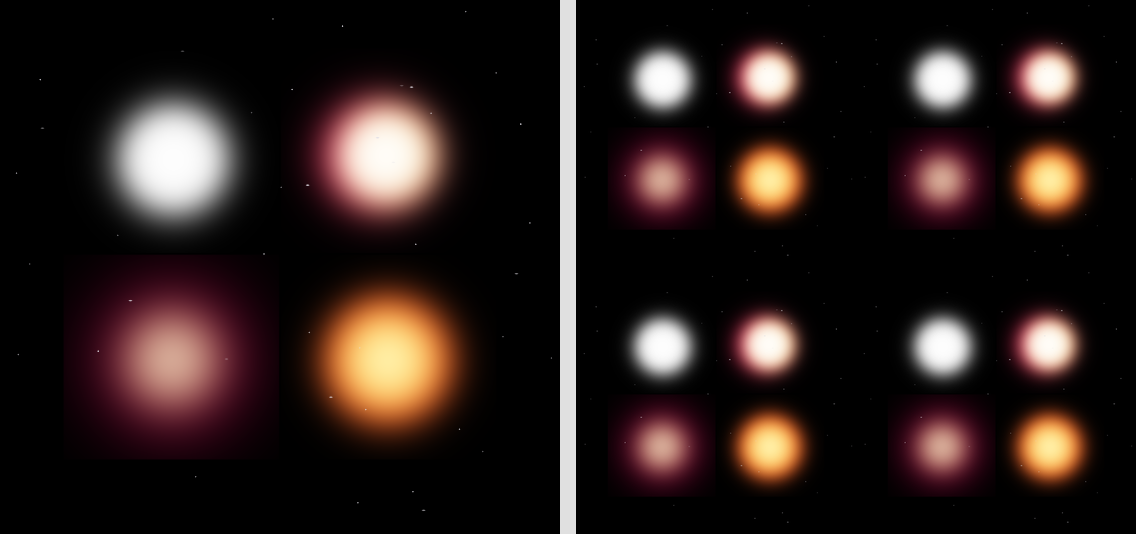
Left, the tile; right, the same tile 2 across and 2 down.
Reproduce this background procedurally as a WebGL 1 fragment shader.

```glsl
precision highp float;
// Four glowing suns in a 2 x 2 block on black space with sparse tiny stars.
// Each sun sums Gaussian light, then a soft exposure curve saturates its core.
// Suns fade inside their cells and stars stay inside theirs, so the edges tile.

uniform vec2 u_resolution;

// Sun block, in fractions of the canvas
const vec2 BLOCK_ORIGIN = vec2(0.112, 0.138);
const vec2 CELL_SIZE = vec2(0.388, 0.3866);
const float CELL_EDGE = 0.008;

// Light gain per channel, before exposure
const vec3 WHITE_CORE = vec3(5.0);
const vec3 ROSE_CORE = vec3(5.0, 4.3, 2.8);
const vec3 ROSE_HALO = vec3(1.8, 0.2, 0.65);
const vec3 CRIMSON_CORE = vec3(1.15, 1.05, 0.62);
const vec3 CRIMSON_HALO = vec3(0.62, 0.0, 0.24);
const vec3 ORANGE_CORE = vec3(6.9, 2.6, 1.0);

// Gaussian radii, in canvas heights
const float WHITE_RADIUS = 0.073;
const float ROSE_RADIUS = 0.066;
const float ROSE_HALO_RADIUS = 0.085;
const float CRIMSON_RADIUS = 0.079;
const float CRIMSON_HALO_RADIUS = 0.137;
const float ORANGE_RADIUS = 0.0806;

// Small stars: two grids, the second finer and emptier
const float STAR_GRID = 7.0;
const float STAR_GRID_STEP = 4.0;
const float STAR_CHANCE = 0.5;
const float STAR_CHANCE_DROP = 0.3;
const float STAR_RADIUS = 0.0014;
const vec3 STAR_COLOR = vec3(0.88, 0.87, 0.9);

vec3 hash32(vec2 p) {
  vec3 q = fract(p.xyx * vec3(0.1031, 0.1030, 0.0973));
  q += dot(q, q.yxz + 33.33);
  return fract((q.xxy + q.yzz) * q.zyx);
}

vec3 glow(vec2 offset, float radius, vec3 gain) {
  return gain * exp(-dot(offset, offset) / (radius * radius));
}

// Light of the sun in one cell; d is the offset from the cell centre
vec3 sunLight(vec2 cell, vec2 d) {
  if (cell.y > 0.5) {
    if (cell.x < 0.5) return glow(d - vec2(0.004, -0.017), WHITE_RADIUS, WHITE_CORE);
    return glow(d - vec2(-0.003, -0.009), ROSE_RADIUS, ROSE_CORE)
         + glow(d - vec2(-0.025, -0.009), ROSE_HALO_RADIUS, ROSE_HALO);
  }
  if (cell.x < 0.5) {
    d -= vec2(0.001, -0.005);
    return glow(d, CRIMSON_RADIUS, CRIMSON_CORE)
         + glow(d, CRIMSON_HALO_RADIUS, CRIMSON_HALO);
  }
  return glow(d - vec2(-0.001, -0.006), ORANGE_RADIUS, ORANGE_CORE);
}

vec3 suns(vec2 uv, vec2 aspect) {
  vec2 grid = (uv - BLOCK_ORIGIN) / CELL_SIZE;
  vec2 cell = clamp(floor(grid), 0.0, 1.0);
  vec2 local = grid - cell;
  vec2 inset = min(local, 1.0 - local);
  float window = smoothstep(0.0, CELL_EDGE, min(inset.x, inset.y));
  vec3 light = sunLight(cell, (local - 0.5) * CELL_SIZE * aspect);
  return (1.0 - exp(-light)) * window;
}

// One jittered star per occupied cell, some stretched sideways
float stars(vec2 uv, vec2 aspect) {
  float pixel = 1.0 / u_resolution.y;
  float total = 0.0;
  for (int i = 0; i < 2; i++) {
    float layer = float(i);
    float count = STAR_GRID + STAR_GRID_STEP * layer;
    vec2 cell = floor(uv * count);
    vec3 place = hash32(cell + 17.0 + 41.0 * layer);
    vec3 look = hash32(cell + 83.0 + 29.0 * layer);
    vec2 d = (fract(uv * count) - mix(vec2(0.08), vec2(0.92), place.xy)) / count * aspect;
    d.x /= 1.0 + step(0.8, look.y);
    float disc = 1.0 - smoothstep(-0.5 * pixel, 0.5 * pixel, length(d) - STAR_RADIUS);
    float present = step(place.z, STAR_CHANCE - STAR_CHANCE_DROP * layer);
    total += disc * present * mix(0.25, 0.9, look.x);
  }
  return min(total, 1.0);
}

void main() {
  vec2 uv = gl_FragCoord.xy / u_resolution;
  vec2 aspect = vec2(u_resolution.x / u_resolution.y, 1.0);
  vec3 color = mix(suns(uv, aspect), STAR_COLOR, stars(uv, aspect));
  gl_FragColor = vec4(color, 1.0);
}
```
